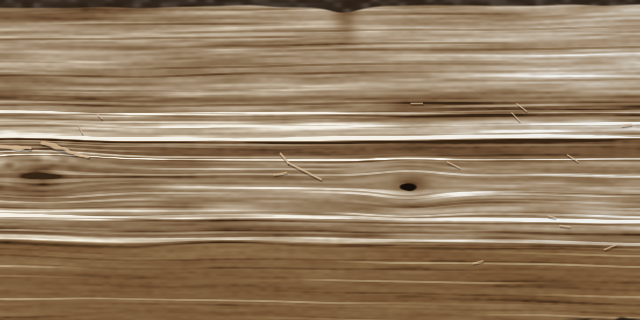
Give the GLSL for this texture, as a Shadertoy shader.

```glsl
// Weathered, rough-sawn plank: horizontal bands of brown and silvery wood.
// Stretched noise, warped around two knots, gives a tone that a colour ramp
// turns into wood; ridges, cracks and loose splinters are drawn over it.

float sat(float v) { return clamp(v, 0.0, 1.0); }

float hash(vec2 p) {
    vec3 q = fract(p.xyx * 0.1031);
    q += dot(q, q.yzx + 33.33);
    return fract((q.x + q.y) * q.z);
}

float noise(vec2 p) {
    vec2 i = floor(p), f = fract(p);
    f = f * f * (3.0 - 2.0 * f);
    return mix(mix(hash(i), hash(i + vec2(1, 0)), f.x),
               mix(hash(i + vec2(0, 1)), hash(i + vec2(1, 1)), f.x), f.y);
}

// Wood colours from dark crack (0) to bleached fibre (5)
vec3 woodRamp(float tone) {
    vec3 c = mix(vec3(0.21, 0.14, 0.08), vec3(0.45, 0.33, 0.22), sat(tone));
    c = mix(c, vec3(0.55, 0.45, 0.33), sat(tone - 1.0));
    c = mix(c, vec3(0.66, 0.58, 0.48), sat(tone - 2.0));
    c = mix(c, vec3(0.79, 0.73, 0.64), sat(tone - 3.0));
    return mix(c, vec3(0.96, 0.94, 0.90), sat(tone - 4.0));
}

float band(float y, float low, float high, float soft) {
    return smoothstep(low - soft, low + soft, y)
         * (1.0 - smoothstep(high - soft, high + soft, y));
}

float blob(vec2 p, vec2 centre, vec2 radius) {
    vec2 d = (p - centre) / radius;
    return exp(-dot(d, d));
}

// Grain lines bulge outwards around a knot
float bulge(vec2 p, vec2 knot, vec2 radius, float amount) {
    return -(p.y - knot.y) * amount * blob(p, knot, radius);
}

// Thin broken lines, one per row, fading in and out along the grain
float fibres(vec2 p, float rows, float width, float seed) {
    float row = floor(p.y * rows);
    float h = hash(vec2(row, seed));
    float wobble = 0.2 * noise(vec2(p.x * 4.0, row + seed));
    float centre = (row + 0.2 + 0.4 * h + wobble) / rows;
    float presence = smoothstep(0.4, 0.8, noise(vec2(p.x * 1.6 + h * 40.0, row * 1.7 + seed)));
    return presence * (1.0 - smoothstep(width * 0.3, width, abs(p.y - centre)));
}

// Raised bright edge with a shadow below: positive light, negative shade
float ridge(vec2 p, float y, float width) {
    float w = width * (0.4 + noise(vec2(p.x * 3.0, y * 90.0)));
    float d = p.y - y - 0.008 * (noise(vec2(p.x * 2.5, y * 50.0)) - 0.5);
    float light = 1.0 - smoothstep(w * 0.4, w, abs(d));
    return light - 0.4 * (1.0 - smoothstep(0.0, w, abs(d + 1.7 * w)));
}

float stroke(vec2 p, vec2 a, vec2 b, float width, float px) {
    vec2 ab = b - a;
    float d = length(p - a - ab * sat(dot(p - a, ab) / dot(ab, ab)));
    return 1.0 - smoothstep(width - px, width + px, d);
}

vec3 splinter(vec3 c, vec2 p, vec2 a, vec2 b, float width, float px) {
    c *= 1.0 - 0.3 * stroke(p + vec2(-0.002, 0.007), a, b, width, px);
    return mix(c, vec3(0.84, 0.72, 0.58), 0.85 * stroke(p, a, b, width, px));
}

void mainImage(out vec4 fragColor, in vec2 fragCoord) {
    float px = 0.7 / iResolution.y;
    vec2 p = fragCoord / iResolution.y;
    vec2 leftKnot = vec2(0.12, 0.45), rightKnot = vec2(1.276, 0.415);

    // Grain coordinates: slight fan, slow waves and knots
    vec2 g = p;
    g.y -= 0.03 * p.x * (p.y - 0.55) + 0.014 * (noise(p * vec2(2.5, 5.0)) - 0.5);
    g.y += bulge(p, leftKnot, vec2(0.2, 0.07), 0.6) + bulge(p, rightKnot, vec2(0.13, 0.06), 0.65);

    // Bands as (tone, streak contrast)
    float top = smoothstep(0.68, 0.72, g.y);
    float lower = 1.0 - smoothstep(0.23, 0.26, g.y);
    vec2 layer = mix(vec2(1.9, 4.8), vec2(1.2, 1.6), lower);
    layer = mix(layer, vec2(2.9, 5.0), band(g.y, 0.305, 0.375, 0.012));
    layer = mix(layer, vec2(1.05, 1.5), band(g.y, 0.507, 0.56, 0.005));
    layer = mix(layer, vec2(3.9, 4.5), band(g.y, 0.565, 0.618, 0.007));
    layer = mix(layer, vec2(2.5 + 0.55 * p.x, 3.8), top);

    // Streaks at three scales, then fine fibres and cracks
    float streak = 0.45 * noise(g * vec2(1.3, 36.0)) + 0.3 * noise(g * vec2(3.0, 80.0) + 7.0)
                 + 0.35 * noise(g * vec2(7.0, 130.0) + 19.0) - 0.55;
    float tone = layer.x + layer.y * streak + 0.35 * (noise(p * vec2(45.0, 120.0)) - 0.5);
    tone += 0.5 * (noise(p * vec2(2.0, 5.0) + 3.0) - 0.5);
    tone += 1.5 * fibres(g, 34.0, 0.0045, 3.0) * (1.0 - 0.6 * top);
    tone += 1.6 * fibres(g, 52.0, 0.005, 11.0) * band(g.y, 0.27, 0.7, 0.02);
    tone -= 1.2 * fibres(g, 44.0, 0.005, 23.0) * (1.0 - 0.6 * lower);

    // Main ridges as (height, width)
    vec2 ridges[5] = vec2[5](vec2(0.257, 0.009), vec2(0.324, 0.007), vec2(0.502, 0.005),
                             vec2(0.567, 0.007), vec2(0.645, 0.005));
    for (int i = 0; i < 5; i++) tone += 2.4 * ridge(g, ridges[i].x, ridges[i].y);

    // Knots, torn wood and the stain below the top edge
    float rough = noise(p * vec2(35.0, 60.0));
    tone += 2.5 * (rough - 0.4) * blob(p, vec2(0.1, 0.49), vec2(0.16, 0.06));
    tone -= 3.0 * blob(p, leftKnot, vec2(0.055, 0.03)) * (0.5 + rough);
    tone -= 2.0 * blob(p, rightKnot + vec2(0.01, 0.008), vec2(0.055, 0.028));
    tone -= 1.5 * blob(p, vec2(1.08, 0.95), vec2(0.035, 0.08));
    tone -= 0.9 * blob(p, vec2(0.25, 0.96), vec2(0.35, 0.05));

    // Colour: golden below, cool sheen on the right
    vec3 c = woodRamp(tone) * mix(vec3(1.0), vec3(1.02, 1.0, 0.92), lower);
    c += vec3(-0.02, 0.0, 0.03) * sat(tone - 3.0) * smoothstep(0.8, 2.0, p.x);
    float hole = length((p - rightKnot) / vec2(0.025, 0.011)) + 0.5 * (rough - 0.5);
    c = mix(c, vec3(0.08, 0.05, 0.03), 1.0 - smoothstep(0.7, 1.2, hole));

    // Dark ragged rim along the top and in the lower right corner
    float rim = 0.986 - 0.012 * noise(vec2(p.x * 9.0, 2.0)) + 0.008 * smoothstep(1.2, 1.9, p.x)
              - 0.016 * blob(p, vec2(1.07, 0.98), vec2(0.05));
    float dark = smoothstep(rim - 0.004, rim + 0.004, p.y);
    dark = max(dark, smoothstep(1.75, 1.85, p.x) * (1.0 - smoothstep(0.004, 0.016, p.y + 0.012 * rough)));
    c = mix(c, vec3(0.13, 0.09, 0.06) + 0.15 * rough * rough, 0.9 * dark);

    // Scattered small splinters, one long bent one and the torn knot rim
    for (int i = 0; i < 13; i++) {
        float k = float(i);
        vec2 a = vec2(2.0 * hash(vec2(k, 1.0)), 0.06 + 0.62 * hash(vec2(k, 2.0)));
        float turn = 1.8 * hash(vec2(k, 3.0)) - 1.2;
        float size = 0.015 + 0.03 * hash(vec2(k, 4.0));
        c = splinter(c, p, a, a + size * vec2(cos(turn), sin(turn)), 0.0018, px);
    }
    vec2 bend = vec2(0.9, 0.492);
    c = splinter(c, p, vec2(0.877, 0.52), bend, 0.0032, px);
    c = splinter(c, p, bend, vec2(1.003, 0.44), 0.0026, px);
    vec2 torn = p + 0.012 * (rough - 0.5);
    c = splinter(c, torn, vec2(0.13, 0.55), vec2(0.275, 0.513), 0.006, px);
    c = splinter(c, torn, vec2(0.0, 0.548), vec2(0.09, 0.535), 0.006, px);

    fragColor = vec4(clamp(c, 0.0, 1.0), 1.0);
}
```
